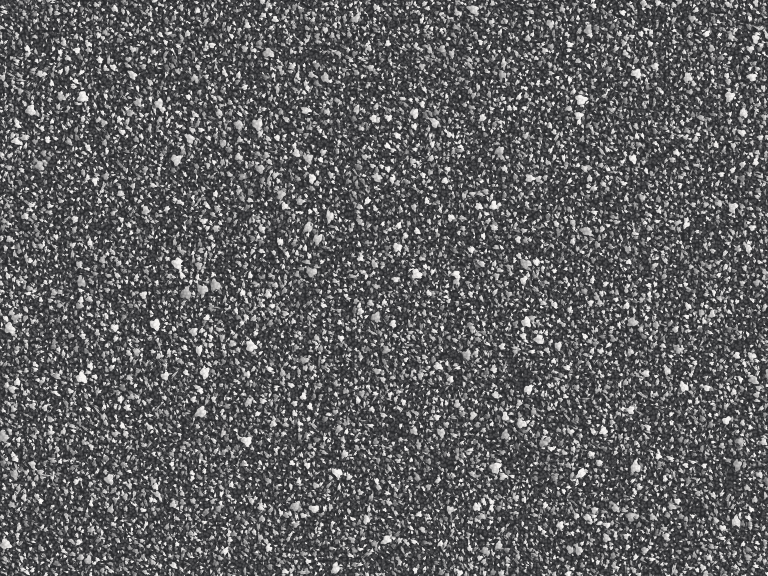
Give the GLSL for this texture, as a Shadertoy shader.

```glsl
// Sunlit coarse asphalt: pale angular grit and chips scattered over dark binder.

// Colours
const vec3 BINDER = vec3(0.165, 0.168, 0.178);
const vec3 PALE_STONE = vec3(0.965, 0.957, 0.950);

// Lighting (lengths are fractions of the canvas height)
const vec2 SUN = vec2(0.94, 0.34);
const float FACING_GAIN = 0.22;
const float SHADOW_DEPTH = 0.65;
const float EDGE = 0.0012;

// Surface
const float DUST_CELL = 0.0052;
const float DUST_LIGHT = 0.17;
const float ROUGHNESS = 0.28;
const float CLUMPING = 0.20;
const float LEAN = 1.95;
const float LEAN_SPREAD = 2.6;

// One scattered population of stones
struct Grit {
    float cell;     // spacing
    vec2 radius;    // smallest, largest
    vec2 stretch;   // least, most elongated
    float chance;   // share of occupied cells
    vec2 tone;      // dullest, brightest
    float seed;
};

const Grit FINE = Grit(0.0086, vec2(0.0017, 0.0043), vec2(1.1, 2.2), 0.84, vec2(0.32, 0.98), 11.0);
const Grit MEDIUM = Grit(0.0135, vec2(0.0028, 0.0060), vec2(1.1, 2.0), 0.78, vec2(0.42, 1.0), 37.0);
const Grit CHIPS = Grit(0.0330, vec2(0.0045, 0.0075), vec2(2.4, 4.5), 0.32, vec2(0.36, 0.72), 59.0);
const Grit COARSE = Grit(0.0370, vec2(0.0055, 0.0100), vec2(1.05, 1.6), 0.33, vec2(0.62, 0.98), 83.0);

vec3 hash3(vec2 id) {
    vec3 h = fract(id.xyx * vec3(0.1031, 0.1030, 0.0973));
    h += dot(h, h.yzx + 33.33);
    return fract((h.xxy + h.yzz) * h.zyx);
}

// Cellular noise: distance to the nearest speck, about 0 to 1
float cellular(vec2 p) {
    vec2 base = floor(p);
    float nearest = 2.0;
    for (int y = -1; y <= 1; y++)
    for (int x = -1; x <= 1; x++) {
        vec2 id = base + vec2(x, y);
        nearest = min(nearest, length(id + hash3(id).xy - p));
    }
    return min(nearest, 1.0);
}

// Layered sines that thin out and crowd the grit
float clumps(vec2 p) {
    float a = sin(p.x * 41.0 + 2.1 * sin(p.y * 29.0));
    float b = sin(p.y * 53.0 - p.x * 23.0 + 1.7 * sin(p.x * 37.0));
    float c = sin(p.x * 97.0 + p.y * 71.0 + 2.0 * sin(p.y * 83.0));
    return (a + b + c) / 3.0;
}

// Approximate distance to an uneven, stretched stone
float stoneDistance(vec2 q, float radius, float stretch, vec2 phase) {
    q.y *= stretch;
    float angle = atan(q.y, q.x + 1e-6);
    float outline = 1.0 + 0.17 * sin(3.0 * angle + phase.x) + 0.11 * sin(5.0 * angle + phase.y);
    return (length(q) - radius * outline) / mix(1.0, stretch, 0.6);
}

// Lays one population over the current brightness
float scatter(float light, vec2 p, Grit g, float dust, float edge) {
    vec2 base = floor(p / g.cell);
    for (int y = -1; y <= 1; y++)
    for (int x = -1; x <= 1; x++) {
        vec2 id = base + vec2(x, y);
        vec3 place = hash3(id + g.seed);
        vec3 form = hash3(id + g.seed + 211.0);
        vec3 look = hash3(id + g.seed + 467.0);
        vec2 centre = (id + 0.08 + 0.84 * place.xy) * g.cell;
        if (place.z > g.chance + CLUMPING * clumps(centre)) continue;

        float radius = mix(g.radius.x, g.radius.y, form.x * form.x);
        float stretch = mix(g.stretch.x, g.stretch.y, form.y);
        float turn = LEAN + (form.z - 0.5) * LEAN_SPREAD;
        mat2 spin = mat2(cos(turn), -sin(turn), sin(turn), cos(turn));
        vec2 offset = p - centre;
        vec2 phase = 6.2832 * look.xy;

        // Shadow thrown away from the sun
        float shadow = stoneDistance(spin * (offset + SUN * radius * 0.6), radius, stretch, phase);
        light *= 1.0 - SHADOW_DEPTH * (1.0 - smoothstep(-edge, edge, shadow));

        // Rough stone, brighter on its sunny side
        float body = stoneDistance(spin * offset, radius, stretch, phase);
        float facing = clamp(dot(offset, SUN) / radius, -1.0, 1.0);
        float tone = mix(g.tone.x, g.tone.y, look.z) + FACING_GAIN * facing + ROUGHNESS * (0.45 - dust);
        light = mix(light, clamp(tone, 0.0, 1.0), 1.0 - smoothstep(-edge, edge, body));
    }
    return light;
}

void mainImage(out vec4 fragColor, in vec2 fragCoord) {
    vec2 p = fragCoord / iResolution.y;
    float edge = max(EDGE, 0.5 / iResolution.y);

    // Dusty binder
    float dust = cellular(p / DUST_CELL);
    float light = DUST_LIGHT * (1.0 - smoothstep(0.1, 0.75, dust));

    // Stones, from the finest up
    light = scatter(light, p, FINE, dust, edge);
    light = scatter(light, p, MEDIUM, dust, edge);
    light = scatter(light, p, CHIPS, dust, edge);
    light = scatter(light, p, COARSE, dust, edge);

    fragColor = vec4(mix(BINDER, PALE_STONE, light), 1.0);
}
```
